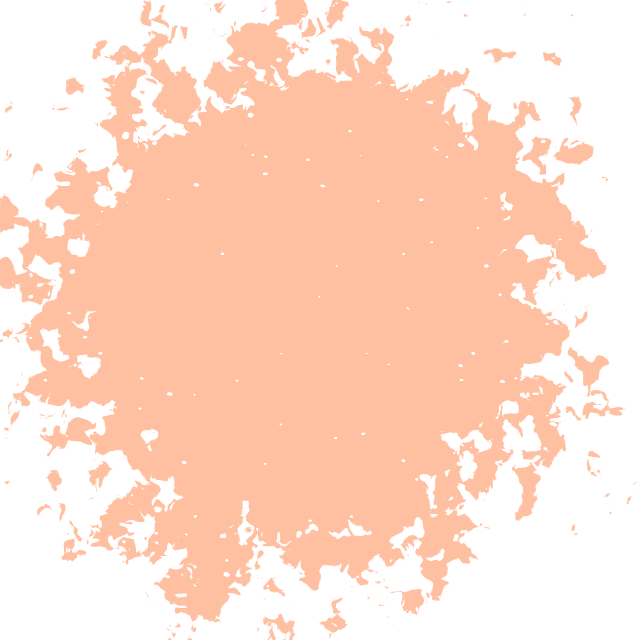
Write a Shadertoy shader that draws this background.

```glsl
const vec3 PAPER = vec3(1.0);
const vec3 PEACH = vec3(1.0, 0.75, 0.63);
const vec2 CENTER = vec2(-0.008, 0.004);   // from the middle of the canvas
const float RADIUS = 0.402;                // where half the paint is gone
const float INNER_FALLOFF = 2.6;           // how fast holes vanish inward
const float OUTER_FALLOFF = 1.65;          // how fast flakes vanish outward
const float FLAKE_SCALE = 27.0;
const float SPECK_CELLS = 46.0;
const float SPECK_CHANCE = 0.07;

// Outline lobes: direction in radians, added radius, angular sharpness
const int LOBE_COUNT = 7;
const vec3 LOBES[LOBE_COUNT] = vec3[](
    vec3( 3.10,  0.045,  9.0),
    vec3( 2.23,  0.035, 30.0),
    vec3( 1.68,  0.025, 25.0),
    vec3( 0.62,  0.020, 20.0),
    vec3(-0.72, -0.022, 12.0),
    vec3(-2.12,  0.040, 30.0),
    vec3(-2.62, -0.020, 30.0));

float hash(vec2 p) {
    vec3 q = fract(vec3(p.xyx) * 0.1031);
    q += dot(q, q.yzx + 33.33);
    return fract((q.x + q.y) * q.z);
}

float valueNoise(vec2 p) {
    vec2 cell = floor(p);
    vec2 f = fract(p);
    f = f * f * (3.0 - 2.0 * f);
    float low = mix(hash(cell), hash(cell + vec2(1, 0)), f.x);
    float high = mix(hash(cell + vec2(0, 1)), hash(cell + vec2(1, 1)), f.x);
    return mix(low, high, f.y);
}

// Layered noise, centred on zero
float flakeNoise(vec2 p) {
    float sum = 0.0;
    float weight = 0.5;
    for (int i = 0; i < 4; i++) {
        sum += weight * (valueNoise(p) - 0.5);
        p = mat2(1.6, 1.2, -1.2, 1.6) * p + 17.3;
        weight *= 0.55;
    }
    return sum;
}

float outlineRadius(vec2 direction) {
    float radius = RADIUS;
    for (int i = 0; i < LOBE_COUNT; i++) {
        vec2 axis = vec2(cos(LOBES[i].x), sin(LOBES[i].x));
        radius += LOBES[i].y * exp(LOBES[i].z * (dot(direction, axis) - 1.0));
    }
    return radius;
}

// Positive where paint sticks
float paintField(vec2 p) {
    float r = length(p);
    float beyond = r - outlineRadius(p / max(r, 0.001));
    float falloff = beyond < 0.0 ? INNER_FALLOFF : OUTER_FALLOFF;
    vec2 warp = vec2(valueNoise(p * 60.0), valueNoise(p * 60.0 + 41.0)) - 0.5;
    vec2 q = p * FLAKE_SCALE + warp * 0.55 + 80.0;
    return flakeNoise(q) - beyond * falloff;
}

// Sparse pinholes, rarer and smaller near the middle
float pinholes(vec2 p, float pixel) {
    vec2 grid = p * SPECK_CELLS + 100.0;
    vec2 cell = floor(grid);
    float outward = smoothstep(0.05, 0.36, length(p));
    float present = step(hash(cell), SPECK_CHANCE * (0.35 + outward));
    vec2 spot = 0.3 + 0.4 * vec2(hash(cell + 7.0), hash(cell + 19.0));
    vec2 offset = (fract(grid) - spot) / SPECK_CELLS;
    offset.x += 0.5 * offset.y * (hash(cell + 53.0) - 0.5);
    float size = mix(0.0012, 0.0042, hash(cell + 31.0) * outward);
    size *= 0.7 + 0.6 * valueNoise(p * 300.0);
    float dist = length(offset * vec2(0.8, 1.1)) - size;
    return present * (1.0 - smoothstep(-0.5 * pixel, 0.5 * pixel, dist));
}

void mainImage(out vec4 fragColor, in vec2 fragCoord) {
    float pixel = 1.0 / min(iResolution.x, iResolution.y);
    vec2 p = (fragCoord - 0.5 * iResolution.xy) * pixel - CENTER;

    // Flaked body with a smooth edge
    float field = paintField(p);
    float paint = clamp(0.5 + field / max(fwidth(field), 0.0001), 0.0, 1.0);

    paint *= 1.0 - pinholes(p, pixel);
    fragColor = vec4(mix(PAPER, PEACH, paint), 1.0);
}
```
